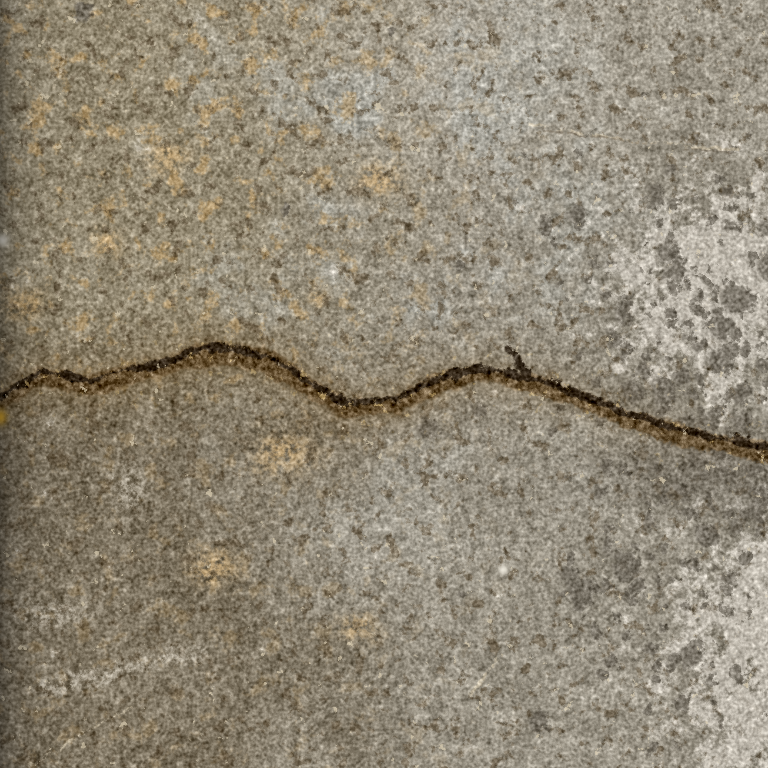
Write a WebGL 2 fragment shader that draws this texture.

```glsl
#version 300 es
precision highp float;
uniform vec2 u_resolution;
out vec4 fragColor;

vec2 hash2(vec2 p) {
  vec3 q = fract(p.xyx * vec3(0.1031, 0.1030, 0.0973));
  q += dot(q, q.yzx + 33.33);
  return fract((q.xx + q.yz) * q.zy);
}

float corner(vec2 cell, vec2 offset, vec2 f) {
  return dot(hash2(cell + offset) * 2.0 - 1.0, f - offset);
}

float gradNoise(vec2 p) {
  vec2 i = floor(p), f = fract(p);
  vec2 u = f * f * f * (f * (f * 6.0 - 15.0) + 10.0);
  float low = mix(corner(i, vec2(0, 0), f), corner(i, vec2(1, 0), f), u.x);
  float high = mix(corner(i, vec2(0, 1), f), corner(i, vec2(1, 1), f), u.x);
  return 1.5 * mix(low, high, u.y);
}

float fbm(vec2 p) {
  float sum = 0.0, amp = 0.6;
  for (int i = 0; i < 5; i++) {
    sum += amp * gradNoise(p);
    p = mat2(1.6, 1.2, -1.2, 1.6) * p + 7.3;
    amp *= 0.6;
  }
  return sum;
}

float segment(vec2 p, vec2 a, vec2 b) {
  vec2 d = b - a;
  return length(p - a - d * clamp(dot(p - a, d) / dot(d, d), 0.0, 1.0));
}

float blob(vec2 p, vec2 center, vec2 radius) {
  vec2 d = (p - center) / radius;
  return exp(-dot(d, d));
}

// Scattered spots, one per jittered cell; density is 0 to 1
float spots(vec2 p, float scale, float density) {
  vec2 q = p * scale, cell = floor(q);
  float cover = 0.0;
  for (int k = 0; k < 9; k++) {
    vec2 c = cell + vec2(k % 3 - 1, k / 3 - 1);
    vec2 r = hash2(c + scale);
    float radius = mix(0.2, 0.6, r.y);
    cover = max(cover, step(hash2(c + 51.0).x, density) * smoothstep(radius, radius - 0.2, length(q - c - r)));
  }
  return cover;
}

const vec2 crack[16] = vec2[16](
  vec2(0.0, 0.479), vec2(0.052, 0.512), vec2(0.117, 0.501), vec2(0.195, 0.521),
  vec2(0.28, 0.544), vec2(0.345, 0.534), vec2(0.404, 0.499), vec2(0.449, 0.47),
  vec2(0.514, 0.475), vec2(0.573, 0.505), vec2(0.618, 0.517), vec2(0.69, 0.505),
  vec2(0.749, 0.486), vec2(0.807, 0.46), vec2(0.911, 0.43), vec2(1.0, 0.414));

// Center and radius of the larger rust stains
const vec3 stains[8] = vec3[8](
  vec3(0.03, 0.605, 0.025), vec3(0.14, 0.683, 0.018), vec3(0.495, 0.765, 0.025),
  vec3(0.414, 0.613, 0.012), vec3(0.28, 0.26, 0.026), vec3(0.466, 0.182, 0.022),
  vec3(0.37, 0.41, 0.035), vec3(0.22, 0.795, 0.025));

void main() {
  vec2 p = gl_FragCoord.xy / u_resolution;
  vec2 warp = vec2(fbm(p * 26.0), fbm(p * 26.0 + 40.0));
  float broad = fbm(p * 5.0 + 3.0), mottle = fbm(p * 24.0 + 11.0);
  float grain = fbm(p * 95.0), fine = gradNoise(p * 230.0);
  vec2 ragged = vec2(grain, fbm(p * 95.0 + 20.0));
  vec2 w = p + 0.014 * warp + 0.008 * ragged;

  // Concrete: warm and dark at lower left, cooler at upper center
  float upper = smoothstep(0.4, 0.62, p.y);
  vec3 color = mix(vec3(0.50, 0.46, 0.385), vec3(0.585, 0.545, 0.455), upper);
  color = mix(color, vec3(0.605, 0.58, 0.525), smoothstep(0.2, 0.65, p.x + 0.15 * broad));
  color += 0.07 * blob(p, vec2(0.6, 0.92), vec2(0.25, 0.2));
  color = mix(color, vec3(0.60, 0.61, 0.59), 0.55 * smoothstep(0.0, 0.4, broad + mottle * 0.5)
    * blob(p, vec2(0.52, 0.75), vec2(0.3, 0.35)));
  color += 0.06 * broad + 0.12 * mottle;

  // Ochre flecks, rust stains and pits
  float rustArea = smoothstep(0.8, 0.3, p.x) * mix(0.4, 1.0, upper);
  color = mix(color, vec3(0.74, 0.62, 0.43), 0.7 * rustArea * smoothstep(0.1, 0.45, fbm(p * 32.0 + 70.0)));
  for (int i = 0; i < 8; i++) {
    float stain = blob(w, stains[i].xy, stains[i].z * vec2(1.1, 0.75));
    color = mix(color, vec3(0.77, 0.64, 0.44), 0.75 * stain * smoothstep(-0.5, 0.2, grain));
  }
  color = mix(color, vec3(0.39, 0.335, 0.25), 0.65 * smoothstep(0.12, 0.42, fbm(p * 46.0 + 90.0)));

  // Bleached patches at right, broken by dark damp spots
  float bleach = blob(p, vec2(0.95, 0.63), vec2(0.17, 0.14)) + blob(p, vec2(1.02, 0.14), vec2(0.15, 0.22));
  color = mix(color, vec3(0.77, 0.745, 0.70), 0.85 * smoothstep(0.35, 0.7, bleach + 0.7 * mottle + 0.3 * grain));
  float damp = blob(p, vec2(0.9, 0.61), vec2(0.14, 0.17)) + blob(p, vec2(0.91, 0.27), vec2(0.13, 0.2));
  float drops = max(spots(w, 26.0, 0.6 * damp), spots(w + 0.3, 52.0, 0.6 * damp));
  color = mix(color, vec3(0.43, 0.405, 0.36), 0.8 * drops);
  color = mix(color, vec3(0.40, 0.375, 0.33), 0.65 * blob(w, vec2(0.93, 0.385), vec2(0.14, 0.045)));

  // Pale smears, scratches and a broken hairline
  float smear = blob(w, vec2(0.07, 0.2), vec2(0.05, 0.018)) + blob(w, vec2(0.17, 0.36), vec2(0.018, 0.03))
    + smoothstep(0.02, 0.0, segment(w, vec2(0.06, 0.105), vec2(0.26, 0.15)));
  color = mix(color, vec3(0.74, 0.71, 0.65), 0.65 * smear * smoothstep(-0.3, 0.3, grain));
  vec2 s = p + 0.006 * warp + 0.003 * ragged;
  float scratch = min(segment(s, vec2(0.612, 0.095), vec2(0.655, 0.147)), segment(s, vec2(0.072, 0.885), vec2(0.086, 0.935)));
  scratch = min(scratch, segment(s, vec2(0.04, 0.005), vec2(0.17, 0.08)));
  vec2 bend = vec2(0.833, 0.815);
  float hairline = min(segment(s, vec2(0.69, 0.837), bend), segment(s, bend, vec2(0.96, 0.805)));
  float broken = smoothstep(-0.25, 0.2, mottle + grain);
  color = mix(color, vec3(0.76, 0.71, 0.61), 0.7 * broken * smoothstep(0.0035, 0.0005, min(scratch, hairline)));
  color = mix(color, vec3(0.36, 0.31, 0.24), 0.5 * broken * smoothstep(0.003, 0.0, segment(s, vec2(0.7, 0.831), vec2(0.95, 0.801))));

  // Main crack: brown fringe, gritty bed and ragged dark upper lip
  float d = 1.0, lip = segment(s, vec2(0.662, 0.547), vec2(0.69, 0.512));
  for (int i = 0; i < 15; i++) {
    d = min(d, segment(s + vec2(0, 0.003), crack[i], crack[i + 1]));
    lip = min(lip, segment(s - vec2(0, 0.004), crack[i], crack[i + 1]));
  }
  float bed = 0.012 + 0.006 * gradNoise(vec2(p.x * 14.0, 2.5)) + 0.006 * grain;
  color = mix(color, vec3(0.47, 0.37, 0.22), 0.6 * exp(-d * 38.0) * smoothstep(1.1, 0.5, p.x));
  color = mix(color, vec3(0.37, 0.285, 0.165) + 0.2 * grain, 0.85 * smoothstep(bed + 0.003, bed - 0.003, d));
  color = mix(color, vec3(0.16, 0.115, 0.065), 0.85 * smoothstep(0.006, 0.002, lip + 0.007 * mottle + 0.004 * grain));
  color = mix(color, vec3(0.82, 0.71, 0.48), 0.75 * exp(-d * 30.0) * smoothstep(0.3, 0.55, fbm(p * 75.0 + 33.0)));

  // Grain, pale chips and dim left border
  color += 0.23 * grain + 0.16 * fine;
  color = mix(color, vec3(0.86, 0.81, 0.70), 0.7 * smoothstep(0.42, 0.6, fbm(p * 60.0 + 5.0)));
  float chips = blob(p, vec2(0.655, 0.258), vec2(0.006)) + blob(p, vec2(0.003, 0.687), vec2(0.009));
  color = mix(color, vec3(0.92, 0.90, 0.85), min(chips, 1.0));
  color = mix(color, vec3(0.88, 0.68, 0.2), blob(p, vec2(0.0, 0.457), vec2(0.008, 0.01)));
  color *= 1.0 - 0.4 * exp(-p.x * 32.0);
  fragColor = vec4(clamp(color, 0.0, 1.0), 1.0);
}
```
